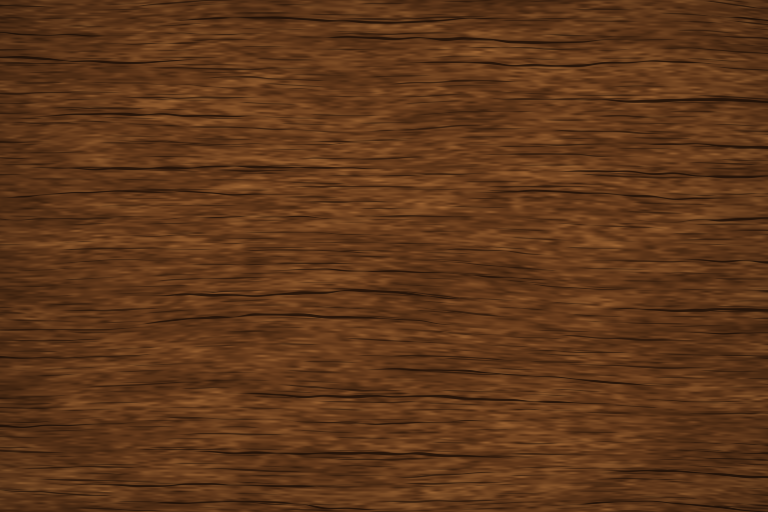
This texture is drawn by a Shadertoy shader. Its source:

```glsl
// Dark brown wood seen close up, with the grain running sideways.
// Stretched value noise gives short crisp fibres and faint patches; rows of
// tapered, wandering segments give the cracks; a vignette dims the borders.

#define DARK_WOOD   vec3(0.175, 0.092, 0.036)
#define MID_WOOD    vec3(0.392, 0.224, 0.104)
#define LIGHT_WOOD  vec3(0.620, 0.395, 0.198)
#define CRACK_COLOR vec3(0.130, 0.068, 0.030)
#define FIBRE_GAIN  0.34
#define FINE_GAIN   0.50
#define PATCH_GAIN  0.22
#define BROAD_GAIN  0.12
#define WAVINESS    0.040
#define CRACK_WIDTH 0.0021
#define VIGNETTE    0.13

// Integer hash of a lattice cell, from 0 to 1.
float hash(vec2 cell) {
    uvec2 k = uvec2(ivec2(floor(cell)));
    uint h = k.x * 1664525u + k.y * 1013904223u + 374761393u;
    h = (h ^ (h >> 15)) * 2246822519u;
    h = (h ^ (h >> 13)) * 3266489917u;
    h ^= h >> 16;
    return float(h & 0xffffffu) / 16777215.0;
}

// Value noise centred on zero.
float noise(vec2 p) {
    vec2 cell = floor(p);
    vec2 f = fract(p);
    f = f * f * (3.0 - 2.0 * f);
    float low = mix(hash(cell), hash(cell + vec2(1, 0)), f.x);
    float high = mix(hash(cell + vec2(0, 1)), hash(cell + vec2(1, 1)), f.x);
    return mix(low, high, f.y) - 0.5;
}

// Noise whose rows are shifted at random, so that streaks do not line up.
float streaks(vec2 p, vec2 frequency, float seed) {
    p *= frequency;
    float row = floor(p.y);
    float f = fract(p.y);
    float low = noise(vec2(p.x + 50.0 * hash(vec2(row, seed)), row + 0.5 * seed));
    float high = noise(vec2(p.x + 50.0 * hash(vec2(row + 1.0, seed)), row + 1.0 + 0.5 * seed));
    return mix(low, high, f * f * (3.0 - 2.0 * f));
}

// Bend the grain into slow waves that sink a little to the right.
vec2 bendGrain(vec2 p) {
    p.y += 0.018 * p.x;
    p.y += WAVINESS * noise(p * vec2(1.6, 2.6) + 7.0);
    p.y += 0.25 * WAVINESS * noise(p * vec2(4.5, 8.0) + 31.0);
    return p;
}

// One crack per row and segment: x is the dark core, y the soft shadow.
vec2 cracks(vec2 p, float rows, float span, float width, float seed) {
    float row = floor(p.y * rows);
    float along = p.x / span + 9.0 * hash(vec2(row, seed));
    vec2 id = vec2(floor(along), row + 100.0 * seed);
    float u = fract(along);

    float center = 0.25 + 0.5 * hash(id + 17.0);
    float wander = 0.28 * noise(vec2(p.x * 4.0, row + seed * 53.0))
                 + 0.09 * noise(vec2(p.x * 22.0, row + seed * 71.0));
    float dist = abs(fract(p.y * rows) - center - wander) / rows;

    float begin = 0.15 * hash(id + 41.0);
    float end = 1.0 - 0.2 * hash(id + 59.0);
    float taper = smoothstep(begin, begin + 0.25, u)
                * (1.0 - smoothstep(end - 0.35, end, u));
    float strength = taper * smoothstep(-0.1, 0.8, hash(id + 83.0));
    float ragged = 0.8 + 1.1 * noise(vec2(p.x * 24.0, id.y));
    float halfWidth = width * strength * ragged;

    float pixel = 1.0 / iResolution.y;
    float core = 1.0 - smoothstep(halfWidth - 0.5 * pixel, halfWidth + 0.7 * pixel, dist);
    core *= smoothstep(0.0, 0.5, strength * ragged);
    return vec2(core, strength * exp(-dist / 0.0035));
}

// Brightness of the wood without its cracks, about 0 to 1.
float grainTone(vec2 p) {
    float broad = BROAD_GAIN * noise(p * vec2(1.8, 7.0) + 3.0);
    float patches = PATCH_GAIN * noise(p * vec2(6.0, 28.0) + 11.0)
                  + PATCH_GAIN * streaks(p, vec2(9.0, 70.0), 19.0);
    float fibres = FIBRE_GAIN * streaks(p, vec2(22.0, 150.0), 23.0)
                 + FINE_GAIN * streaks(p, vec2(48.0, 270.0), 47.0);
    // Fibres stand out more in the lighter patches.
    return 0.51 + broad + patches + fibres * (1.0 + 1.6 * (broad + patches));
}

void mainImage(out vec4 fragColor, in vec2 fragCoord) {
    vec2 uv = fragCoord / iResolution.xy;
    vec2 p = bendGrain(fragCoord / iResolution.y);

    // Fibres and patches through a three colour ramp.
    float tone = clamp(grainTone(p), 0.0, 1.0);
    vec3 color = mix(DARK_WOOD, MID_WOOD, min(2.0 * tone, 1.0));
    color = mix(color, LIGHT_WOOD, max(2.0 * tone - 1.0, 0.0));

    // Long cracks, then shorter and finer ones.
    vec2 longCrack = cracks(p, 20.0, 0.95, CRACK_WIDTH, 1.0);
    vec2 shortCrack = cracks(p + 0.013, 33.0, 0.36, 0.65 * CRACK_WIDTH, 2.0);
    vec2 tinyCrack = cracks(p + 0.029, 58.0, 0.17, 0.45 * CRACK_WIDTH, 3.0);
    float shadow = max(longCrack.y, 0.6 * max(shortCrack.y, tinyCrack.y));
    float core = max(0.88 * longCrack.x, max(0.62 * shortCrack.x, 0.45 * tinyCrack.x));
    color *= 1.0 - 0.24 * shadow;
    color = mix(color, CRACK_COLOR, core);

    // Darker borders, most of all at the corners.
    vec2 q = 2.0 * uv - 1.0;
    q *= q;
    color *= 1.03 - VIGNETTE * dot(q, q);

    fragColor = vec4(color, 1.0);
}
```
